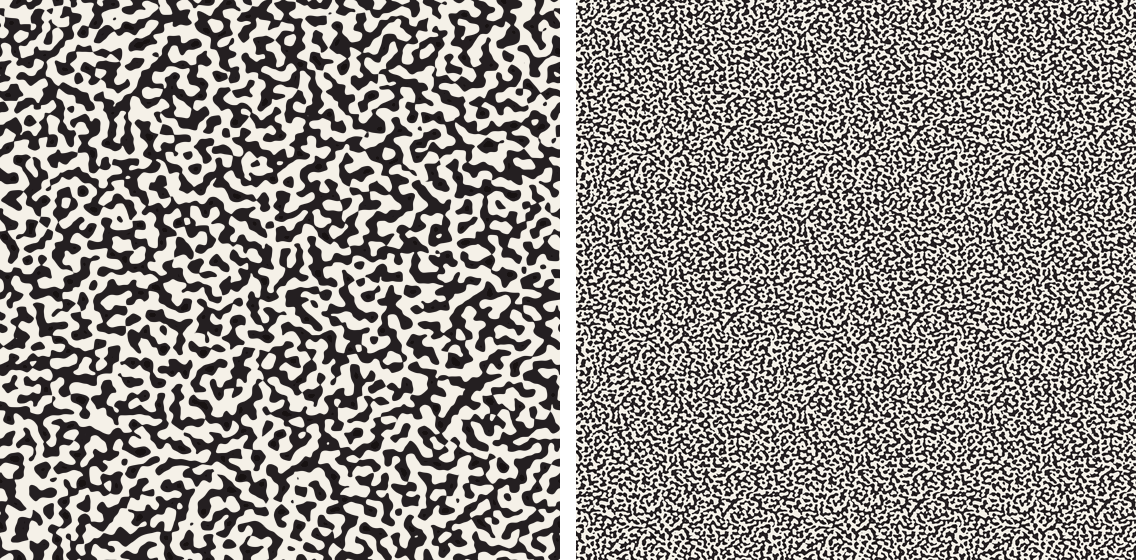
Left, the tile; right, the same tile 3 across and 3 down.
Give the GLSL for this pattern, as a WebGL 1 fragment shader.

```glsl
precision highp float;

uniform vec2 u_resolution;

const float CELLS = 88.0;               // grain cells across the tile
const float GRAIN_RADIUS = 0.7;         // kernel size, in cells
const vec2 STRETCH = vec2(0.96, 1.04);  // slight sideways lean
const float LIGHT_BIAS = 0.02;

const vec3 PAPER = vec3(0.96, 0.945, 0.91);
const vec3 INK = vec3(0.14, 0.12, 0.13);
const vec3 DEEP_INK = vec3(0.09, 0.07, 0.07);

float hash(vec2 p, float seed) {
  return fract(sin(dot(p, vec2(127.1, 311.7)) + seed * 74.7) * 43758.5453);
}

// Ripple kernel with zero mean: x = height, yz = slope
vec3 ripple(vec2 offset, float radius) {
  float q = dot(offset, offset) / (2.0 * radius * radius);
  float falloff = exp(-q);
  return falloff * vec3(1.0 - q, (q - 2.0) * offset / (radius * radius));
}

// Sum of randomly weighted ripples on a wrapping grid
vec3 bandNoise(vec2 p, float period, float radius, vec2 stretch) {
  vec2 cell = floor(p);
  vec3 sum = vec3(0.0);
  for (int y = -3; y <= 3; y++) {
    for (int x = -3; x <= 3; x++) {
      vec2 corner = cell + vec2(float(x), float(y));
      vec2 id = mod(corner, period);
      vec2 center = corner + vec2(hash(id, 1.0), hash(id, 2.0));
      float weight = hash(id, 3.0) * 2.0 - 1.0;
      sum += weight * ripple((p - center) * stretch, radius);
    }
  }
  return vec3(sum.x, sum.yz * stretch);
}

// Share of light at a signed distance from the edge
float coverage(float dist, float pixel) {
  return smoothstep(-0.7 * pixel, 0.7 * pixel, dist);
}

void main() {
  vec2 uv = gl_FragCoord.xy / u_resolution;
  float pixel = 1.0 / min(u_resolution.x, u_resolution.y);

  vec3 field = bandNoise(uv * CELLS, CELLS, GRAIN_RADIUS, STRETCH);
  float height = field.x + LIGHT_BIAS;

  // Height over slope gives the distance to the contour
  float edgeDistance = height / (max(length(field.yz), 0.15) * CELLS);

  // Ink pools a little darker in the deepest hollows
  vec3 ink = mix(INK, DEEP_INK, smoothstep(1.0, 1.1, -height));
  gl_FragColor = vec4(mix(ink, PAPER, coverage(edgeDistance, pixel)), 1.0);
}
```
